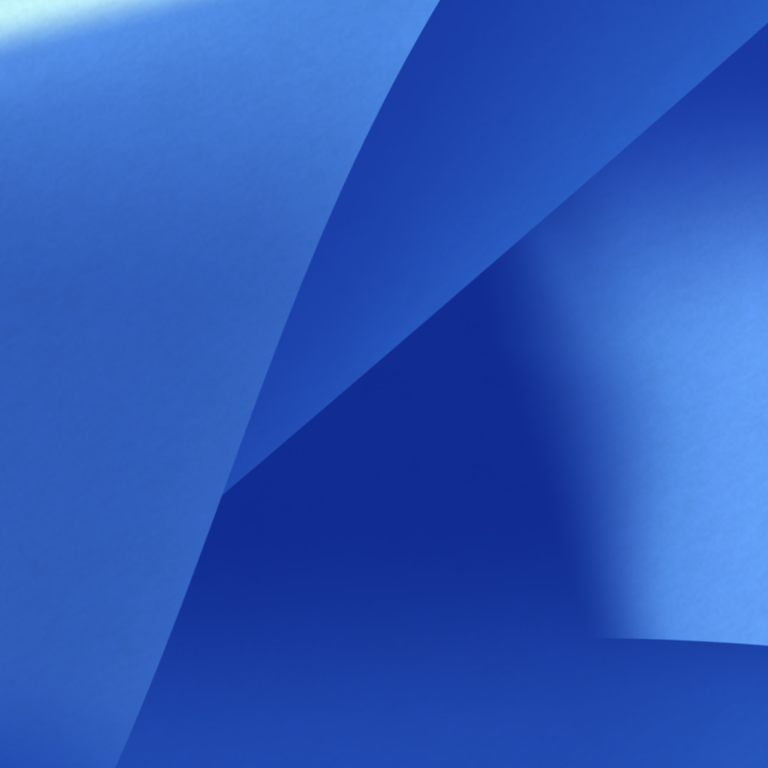
This background is drawn by a WebGL 2 fragment shader. Its source:

```glsl
#version 300 es
precision highp float;
// Overlapping sheets of blue paper, lit softly from the upper left and right.
// Each sheet is a smooth colour field, cut by a polynomial edge and layered
// from back to front; value noise adds the paper grain and faint fibres.

#define EDGE_SOFTNESS 0.0016
#define GRAIN_SCALE 230.0
#define GRAIN_AMOUNT 0.022
#define FIBRE_AMOUNT 0.020
#define MOTTLE_AMOUNT 0.014
#define RIM_LIGHT 0.035

uniform vec2 u_resolution;
out vec4 fragColor;

const vec3 DEEP = vec3(0.065, 0.175, 0.575);
const vec3 ROYAL = vec3(0.095, 0.225, 0.645);
const vec3 COBALT = vec3(0.130, 0.295, 0.695);
const vec3 MID = vec3(0.185, 0.360, 0.725);
const vec3 AZURE = vec3(0.175, 0.390, 0.790);
const vec3 SKY = vec3(0.290, 0.520, 0.870);
const vec3 BRIGHT = vec3(0.380, 0.620, 0.965);
const vec3 GLOW = vec3(0.760, 0.950, 0.980);

float hash(vec2 p) {
    vec3 q = fract(vec3(p.xyx) * 0.1031);
    q += dot(q, q.yzx + 33.33);
    return fract((q.x + q.y) * q.z);
}

float noise(vec2 p) {
    vec2 cell = floor(p), f = fract(p);
    f = f * f * (3.0 - 2.0 * f);
    float low = mix(hash(cell), hash(cell + vec2(1, 0)), f.x);
    float high = mix(hash(cell + vec2(0, 1)), hash(cell + vec2(1, 1)), f.x);
    return mix(low, high, f.y);
}

// Antialiased mask, 1 where the signed distance is positive
float cut(float d) {
    float w = max(EDGE_SOFTNESS, 0.8 / u_resolution.y);
    return smoothstep(-w, w, d);
}

// Edge curves
float leftEdge(float y) { return 0.15 + y * (0.445 + y * (0.199 * y - 0.221)); }
float foldEdge(float x) { x -= 0.289; return 0.355 + x * (0.85 + 0.022 * x); }
float lowerEdge(float x) { x -= 0.76; return 0.169 - 0.17 * x * x; }

// Dark floor, lifting towards the bottom
vec3 floorSheet(vec2 p) {
    float lift = 1.0 - smoothstep(-0.06, 0.30, p.y - 0.06 * p.x);
    vec3 c = mix(DEEP, COBALT, lift);
    float corner = smoothstep(0.72, 1.05, p.x) * (1.0 - smoothstep(0.0, 0.24, p.y));
    return mix(c, AZURE, 0.45 * corner);
}

// Curved sheet on the right: x is its opacity ramp, height sets its light
vec3 rightSheet(vec2 p, vec3 back) {
    float start = 0.635 + 0.33 * max(0.0, 0.55 - p.y) - 0.03 * smoothstep(0.5, 0.7, p.y);
    float width = mix(0.13, 0.24, smoothstep(0.17, 0.5, p.y));
    float ramp = smoothstep(0.0, 1.0, (p.x - start) / width);
    float shade = smoothstep(0.54, 0.93, p.y + 0.12 * (1.0 - p.x));
    vec3 lit = mix(SKY, BRIGHT, smoothstep(0.78, 1.0, p.x));
    lit = mix(lit, ROYAL, shade);
    vec3 c = mix(back, lit, ramp);
    // Faint crest where the sheet leaves the fold
    vec2 q = p - vec2(0.72, 0.66);
    float crest = exp(-pow((q.x + 0.45 * q.y) / 0.035, 2.0) - pow(q.y / 0.09, 2.0));
    return c + 0.16 * crest * (AZURE - DEEP);
}

// Diagonal band, brighter along its fold
vec3 bandSheet(vec2 p, float aboveFold) {
    float nearFold = exp(-max(aboveFold, 0.0) / 0.13);
    float right = smoothstep(0.25, 0.9, p.x);
    vec3 c = mix(ROYAL, COBALT, 0.65 * smoothstep(0.0, 0.28, p.x - leftEdge(p.y)));
    return mix(c, AZURE, nearFold * mix(0.45, 0.85, right));
}

// Large left sheet with a pale glow in its upper corner
vec3 leftSheet(vec2 p, float inside) {
    vec3 c = mix(MID, SKY, smoothstep(0.60, 1.02, p.y));
    c = mix(COBALT, c, smoothstep(-0.03, 0.15, p.y + 0.25 * p.x));
    c += RIM_LIGHT * vec3(0.6, 1.0, 1.0) * exp(-max(inside, 0.0) / 0.07);
    float ray = p.y - 0.94 - 0.256 * p.x;
    c = mix(c, BRIGHT, 0.45 * smoothstep(-0.12, 0.0, ray) * (1.0 - smoothstep(0.15, 0.5, p.x)));
    return mix(c, GLOW, smoothstep(-0.025, 0.045, ray));
}

void main() {
    vec2 p = gl_FragCoord.xy / u_resolution;
    float inside = (leftEdge(p.y) - p.x) * 0.92;
    float aboveFold = (p.y - foldEdge(p.x)) * 0.75;

    // Layers from back to front
    vec3 back = floorSheet(p);
    vec3 c = mix(back, rightSheet(p, back), cut(p.y - lowerEdge(p.x)));
    c = mix(c, bandSheet(p, aboveFold), cut(aboveFold));
    c = mix(c, leftSheet(p, inside), cut(inside));

    // Paper grain, slanted fibres and broad mottling
    float grain = noise(p * GRAIN_SCALE) - 0.5;
    vec2 slant = vec2(p.x + 0.6 * p.y, p.y - 0.6 * p.x);
    float fibre = noise(slant * vec2(50.0, 150.0)) - 0.5;
    float mottle = noise(p * 18.0) + 0.5 * noise(p * 41.0) - 0.75;
    float light = smoothstep(0.2, 0.5, c.g);
    float texture = GRAIN_AMOUNT * grain + FIBRE_AMOUNT * fibre;
    c *= 1.0 + texture * mix(0.6, 1.3, light) + MOTTLE_AMOUNT * mottle;
    fragColor = vec4(clamp(c, 0.0, 1.0), 1.0);
}
```
